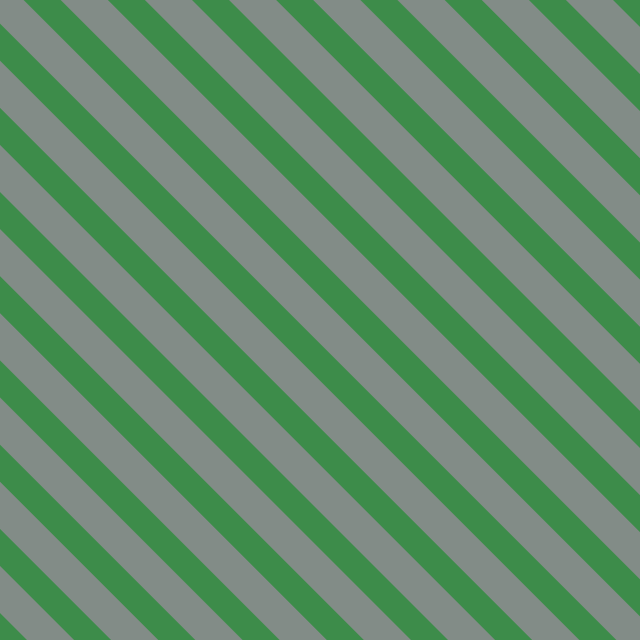
A Shadertoy shader for this pattern:

```glsl
// Flat green diagonal stripes on grey, falling from upper left to lower right.
// A coordinate across the diagonal is folded into equal periods, and the
// distance to the nearest stripe edge gives a smooth one-pixel border.

const vec3 GREY = vec3(0.51, 0.55, 0.53);
const vec3 GREEN = vec3(0.24, 0.55, 0.29);
const float REPEATS = 7.6;       // periods along one side of the canvas
const float STRIPE_SHARE = 0.44; // stripe width as a share of its period

// Signed distance, in periods, to a stripe centred in each period
float stripeDistance(float phase, float share) {
    return abs(fract(phase) - 0.5) - 0.5 * share;
}

// Coverage of a shape, blended over the given edge width
float coverage(float dist, float edgeWidth) {
    return clamp(0.5 - dist / edgeWidth, 0.0, 1.0);
}

void mainImage(out vec4 fragColor, in vec2 fragCoord) {
    vec2 uv = fragCoord / iResolution.xy;

    // Zero on the falling diagonal, which runs midway between two stripes
    float phase = (uv.x + uv.y - 1.0) * REPEATS;

    // One pixel measured perpendicular to the stripes
    float edgeWidth = REPEATS * length(1.0 / iResolution.xy);

    float stripe = coverage(stripeDistance(phase, STRIPE_SHARE), edgeWidth);
    fragColor = vec4(mix(GREY, GREEN, stripe), 1.0);
}
```
